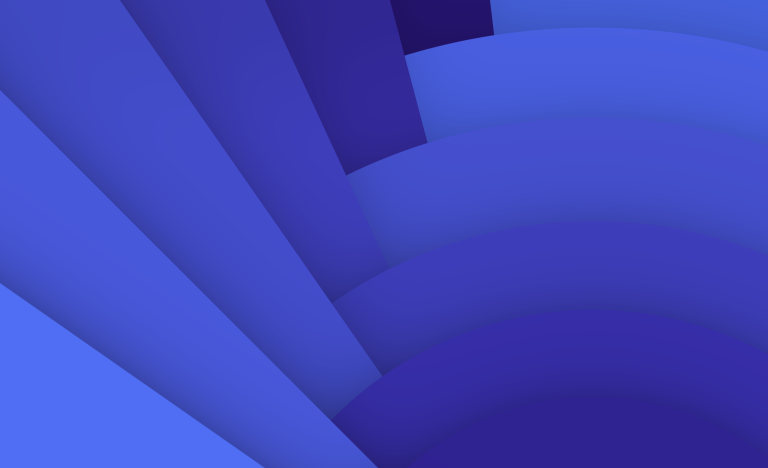
Reproduce this background procedurally as a Shadertoy shader.

```glsl
// Interleaved blue paper layers: slanted rays on the left, concentric arcs on the right.

// Lays a flat shape over the backdrop, with a soft shadow outside its edge.
vec3 layer(vec3 backdrop, vec3 tint, float dist, float shadow) {
    float pixel = 1.0 / iResolution.y;
    backdrop *= 1.0 - shadow * exp(-max(dist, 0.0) * 17.0);
    return mix(tint, backdrop, smoothstep(-0.7 * pixel, 0.7 * pixel, dist));
}

void mainImage(out vec4 fragColor, in vec2 fragCoord) {
    vec2 p = fragCoord / iResolution.y;

    // Arcs, from the outermost backdrop to the innermost disc
    float radius[6] = float[6](3.0, 1.385, 1.192, 0.972, 0.782, 0.596);
    vec3 arcTint[6] = vec3[6](
        vec3(0.275, 0.385, 0.875), vec3(0.286, 0.373, 0.885),
        vec3(0.272, 0.314, 0.815), vec3(0.243, 0.243, 0.737),
        vec3(0.214, 0.180, 0.664), vec3(0.186, 0.132, 0.570));

    // Rays, from right to left: x at the top edge, then run per unit of descent
    vec2 ray[6] = vec2[6](
        vec2(1.047, 0.118), vec2(0.833, 0.264), vec2(0.566, 0.463),
        vec2(0.256, 0.698), vec2(-0.192, 1.0), vec2(-0.866, 1.432));
    vec3 rayTint[6] = vec3[6](
        vec3(0.165, 0.090, 0.500), vec3(0.212, 0.170, 0.640),
        vec3(0.245, 0.245, 0.740), vec3(0.265, 0.304, 0.803),
        vec3(0.284, 0.347, 0.860), vec3(0.308, 0.432, 0.952));

    float arcDist = length(p - vec2(1.267, -0.444));
    vec3 color = arcTint[0];

    // Each arc covers the previous ray, and each ray covers its arc
    for (int i = 0; i < 6; i++) {
        float depth = float(i) / 5.0;
        color = layer(color, arcTint[i], arcDist - radius[i], mix(0.08, 0.18, depth));

        float run = ray[i].y;
        float rayDist = (p.x - ray[i].x - run * (1.0 - p.y)) / sqrt(1.0 + run * run);
        // The rays behind darken slightly towards the top
        float shade = 1.0 - 0.12 * (1.0 - depth) * smoothstep(0.65, 1.0, p.y);
        color = layer(color, rayTint[i] * shade, rayDist, mix(0.06, 0.22, depth));
    }

    fragColor = vec4(color, 1.0);
}
```
